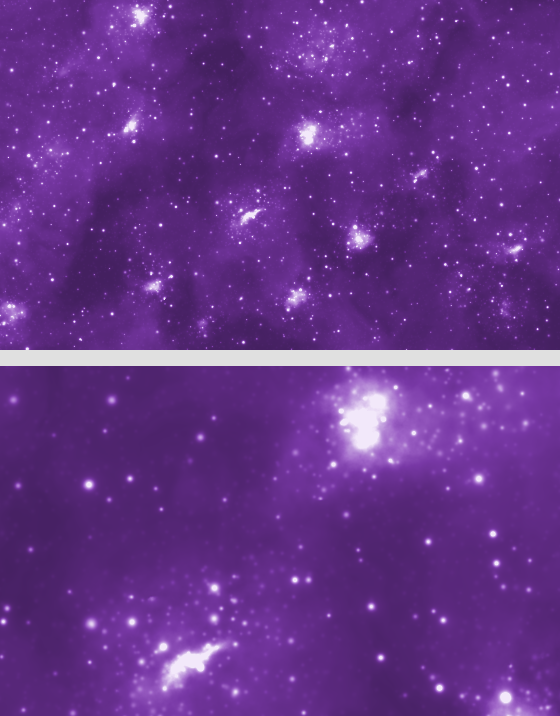
Top: the whole. Bottom: its middle third, enlarged.
This texture is drawn by a Shadertoy shader. Its source:

```glsl
// Violet nebula with drifting clouds, glowing knots and clustered stars.

// Hash without sine: three random values per lattice point
vec3 hash3(vec2 p) {
    vec3 q = fract(p.xyx * vec3(0.1031, 0.1030, 0.0973));
    q += dot(q, q.yxz + 33.33);
    return fract((q.xxy + q.yzz) * q.zyx);
}

float valueNoise(vec2 p) {
    vec2 cell = floor(p), f = fract(p);
    f = f * f * (3.0 - 2.0 * f);
    float low = mix(hash3(cell).x, hash3(cell + vec2(1, 0)).x, f.x);
    float high = mix(hash3(cell + vec2(0, 1)).x, hash3(cell + vec2(1, 1)).x, f.x);
    return mix(low, high, f.y);
}

float fbm(vec2 p) {
    float sum = 0.0, weight = 0.5;
    for (int i = 0; i < 6; i++) {
        sum += weight * valueNoise(p);
        p = mat2(1.6, 1.2, -1.2, 1.6) * p + 17.3;
        weight *= 0.5;
    }
    return sum;
}

// Scattered knots: x is the wide haze, y the bright core
vec2 knots(vec2 p) {
    vec2 glow = vec2(0.0);
    vec2 home = floor(p / 0.23);
    for (int y = -1; y <= 1; y++)
    for (int x = -1; x <= 1; x++) {
        vec2 cell = home + vec2(x, y);
        vec3 place = hash3(cell + 61.0);
        vec3 kind = hash3(cell + 143.0);
        vec2 d = p - (cell + 0.1 + 0.8 * place.xy) * 0.23;
        // Stretch along the rising diagonal
        d = vec2(d.x + d.y, d.y - d.x) * 0.707;
        d *= vec2(mix(0.6, 1.0, kind.z), 1.2);
        float present = step(0.35, place.z);
        float coreSize = mix(0.014, 0.033, kind.x);
        glow.x += present * exp(-dot(d, d) / 0.0055) * mix(0.5, 1.0, kind.y);
        glow.y += present * exp(-dot(d, d) / (coreSize * coreSize)) * smoothstep(0.2, 0.9, kind.y);
    }
    return glow;
}

// Soft round stars; share is the fraction of cells that hold one
float stars(vec2 p, float size, float radius, float share, float seed) {
    float light = 0.0;
    vec2 home = floor(p / size);
    for (int y = -1; y <= 1; y++)
    for (int x = -1; x <= 1; x++) {
        vec2 cell = home + vec2(x, y);
        vec3 place = hash3(cell + seed);
        vec3 kind = hash3(cell + seed + 87.0);
        vec2 d = p - (cell + place.xy) * size;
        float r = radius * mix(0.75, 1.3, kind.x * kind.x);
        float falloff = dot(d, d) / (r * r);
        float present = smoothstep(share, share - 0.05, place.z);
        light += present * mix(0.45, 1.0, kind.y) * (exp(-falloff) + 0.13 * exp(-falloff / 7.0));
    }
    return light;
}

// Colour ramp from deep violet to near white, one step per unit of light
vec3 violetRamp(float light) {
    vec3 color = mix(vec3(0.265, 0.125, 0.375), vec3(0.36, 0.16, 0.50), clamp(light, 0.0, 1.0));
    color = mix(color, vec3(0.47, 0.22, 0.65), clamp(light - 1.0, 0.0, 1.0));
    color = mix(color, vec3(0.62, 0.39, 0.78), clamp(light - 2.0, 0.0, 1.0));
    color = mix(color, vec3(0.76, 0.62, 0.87), clamp(light - 3.0, 0.0, 1.0));
    return mix(color, vec3(0.95, 0.91, 0.98), clamp(light - 4.0, 0.0, 1.0));
}

void mainImage(out vec4 fragColor, in vec2 fragCoord) {
    vec2 p = fragCoord / iResolution.y;

    // Warped clouds
    vec2 warp = vec2(fbm(p * 5.0 + 3.0), fbm(p * 5.0 + 41.0)) - 0.5;
    float cloud = fbm(p * 3.2 + warp * 1.1 + 9.0);
    float light = max(0.0, 0.5 + (cloud - 0.49) * 4.6);

    // Knots with ragged edges
    vec2 ragged = vec2(fbm(p * 19.0 + 5.0), fbm(p * 19.0 + 77.0)) - 0.5;
    vec2 glow = knots(p + warp * 0.12 + ragged * 0.06);
    float grain = fbm(p * 34.0 + 23.0);
    light += glow.x * (0.1 + 1.7 * grain) + glow.y * (2.2 + 2.6 * grain);

    // Dust and stars, denser around the knots
    float crowd = smoothstep(0.1, 0.8, glow.x);
    light += stars(p, 0.0095, 0.0023, 0.45, 11.0) * (0.3 + 0.9 * crowd);
    light += stars(p, 0.027, 0.0026, 0.28 + 0.4 * crowd, 230.0) * 3.2;
    light += stars(p, 0.048, 0.0041, 0.28 + 0.35 * crowd, 410.0) * 5.5;

    fragColor = vec4(violetRamp(light), 1.0);
}
```
